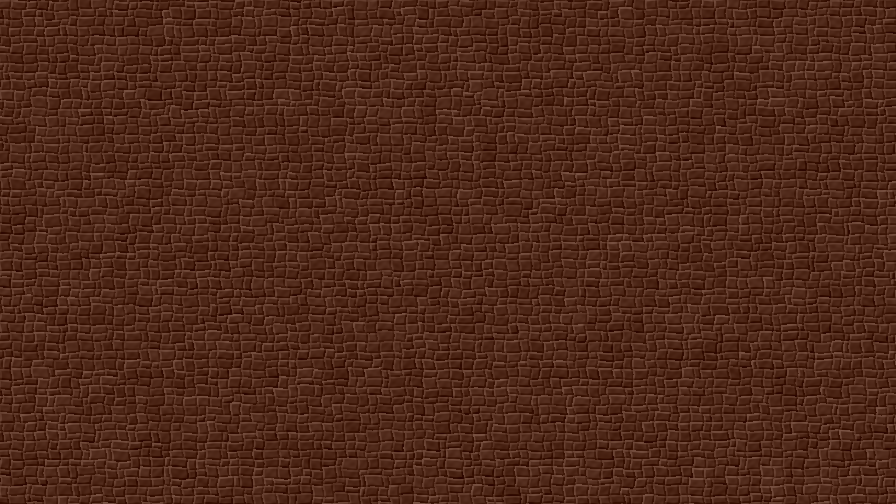
Reproduce this pattern procedurally as a WebGL 1 fragment shader.

```glsl
precision highp float;
// Fine brown paving of small irregular rectangular stones in low relief.
// Jittered grid points carry alternating vertical and horizontal joints, which
// interlock into stones; each is bevelled by a light from the upper left.

uniform vec2 u_resolution;

#define ROWS 56.0            // grid rows over the canvas height
#define STRETCH 1.28         // grid cell width over height
#define JITTER vec2(0.32, 0.24)
#define BEVEL 0.0034         // edge width in canvas heights
#define WOBBLE 0.07          // waviness of the joints in cells
#define LIGHT 0.125          // strength of the lit edges
#define SHADOW 0.095         // strength of the shaded edges
#define TONE 0.045           // brightness spread between stones
#define GRAIN 0.016          // surface roughness
#define STONE_COLOR vec3(0.300, 0.150, 0.090)

float hash(vec2 p) {
  vec3 q = fract(vec3(p.xyx) * 0.1031);
  q += dot(q, q.yzx + 33.33);
  return fract((q.x + q.y) * q.z);
}

// Position of the joint that belongs to a grid point.
vec2 joint(vec2 id) {
  vec2 r = vec2(hash(id + 17.0), hash(id + 91.0));
  return id + (2.0 * r - 1.0) * JITTER;
}

// Distances to the left, bottom, right and top side of one stone.
vec4 sides(vec2 p, vec2 id) {
  vec2 a = joint(id);
  vec2 b = joint(id + vec2(1.0, 0.0));
  vec2 c = joint(id + vec2(0.0, 1.0));
  vec2 d = joint(id + vec2(1.0, 1.0));
  bool even = mod(id.x + id.y, 2.0) < 0.5;
  vec4 box = even ? vec4(a.x, b.y, d.x, c.y) : vec4(c.x, a.y, b.x, d.y);
  return vec4(p - box.xy, box.zw - p);
}

// Layered sines for the roughness of the stone faces.
float roughness(vec2 p) {
  float s = sin(p.x * 5.3 + 2.0 * sin(p.y * 3.1));
  s += sin(p.y * 6.7 + 2.0 * sin(p.x * 2.3 + 1.0));
  return 0.5 * (s + sin(dot(p, vec2(7.9, -5.1))));
}

void main() {
  vec2 uv = gl_FragCoord.xy / u_resolution.y;
  float pixel = 1.0 / u_resolution.y;
  vec2 cellSize = vec2(STRETCH, 1.0) / ROWS;
  vec2 p = uv / cellSize + 20.0;
  p += WOBBLE * sin(p.yx * vec2(2.7, 2.1) + 1.7 * sin(p * 0.63));

  // Find the stone under this point.
  vec2 stone = floor(p);
  vec4 edge = vec4(0.0);
  for (int j = -1; j <= 1; j++) {
    for (int i = -1; i <= 1; i++) {
      vec2 id = floor(p) + vec2(float(i), float(j));
      vec4 s = sides(p, id);
      if (min(min(s.x, s.y), min(s.z, s.w)) >= 0.0) {
        stone = id;
        edge = s;
      }
    }
  }

  // Soft bevel bands along the four sides, in canvas units.
  float blur = max(0.5 * pixel, 0.0014);
  vec4 band = 1.0 - smoothstep(BEVEL - blur, BEVEL + blur, edge * cellSize.xyxy);
  float lit = max(band.w, 0.85 * band.x) * mix(0.5, 1.15, hash(stone + 5.0));
  float dark = max(band.y, 0.9 * band.z) * mix(0.6, 1.1, hash(stone + 43.0));

  float shade = LIGHT * lit - SHADOW * dark;
  shade += TONE * (hash(stone + 71.0) - 0.5) + GRAIN * roughness(p);
  gl_FragColor = vec4(clamp(STONE_COLOR + shade, 0.0, 1.0), 1.0);
}
```
